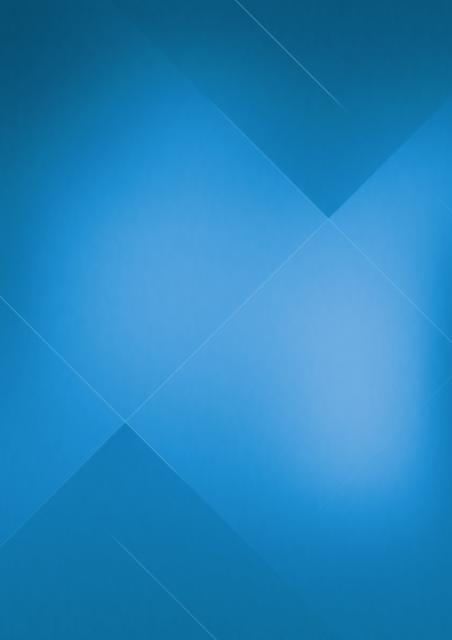
This background is drawn by a Shadertoy shader. Its source:

```glsl
// Soft blue glows crossed by diagonal folds and fine bright lines.

const vec3 DEEP = vec3(0.02, 0.29, 0.42);
const vec3 TEAL = vec3(0.04, 0.36, 0.52);
const vec3 OCEAN = vec3(0.05, 0.44, 0.63);
const vec3 AZURE = vec3(0.07, 0.49, 0.73);
const vec3 SKY = vec3(0.12, 0.56, 0.82);
const vec3 PALE = vec3(0.27, 0.62, 0.86);
const vec3 MIST = vec3(0.40, 0.67, 0.88);

// Positions of the folds along the two diagonals
const float UPPER_FOLD = 1.171;
const float LOWER_FOLD = 0.537;
const float RISING_FOLD = 0.145;

float hash(vec2 p) {
    return fract(sin(dot(p, vec2(127.1, 311.7))) * 43758.5453);
}

float valueNoise(vec2 p) {
    vec2 cell = floor(p), f = fract(p);
    f = f * f * (3.0 - 2.0 * f);
    float low = mix(hash(cell), hash(cell + vec2(1, 0)), f.x);
    float high = mix(hash(cell + vec2(0, 1)), hash(cell + vec2(1, 1)), f.x);
    return mix(low, high, f.y);
}

float glow(vec2 p, vec2 center, vec2 radii) {
    vec2 q = (p - center) / radii;
    return exp(-dot(q, q));
}

// Colour ramp: tone runs from -1 (deep) to 5 (mist)
vec3 ramp(float tone) {
    vec3 color = mix(DEEP, TEAL, clamp(tone + 1.0, 0.0, 1.0));
    color = mix(color, OCEAN, clamp(tone, 0.0, 1.0));
    color = mix(color, AZURE, clamp(tone - 1.0, 0.0, 1.0));
    color = mix(color, SKY, clamp(tone - 2.0, 0.0, 1.0));
    color = mix(color, PALE, clamp(tone - 3.0, 0.0, 1.0));
    return mix(color, MIST, clamp(tone - 4.0, 0.0, 1.2));
}

// Shadow in the corner where both signed distances are positive
float wedge(float a, float b, float px) {
    float inside = smoothstep(-px, px, min(a, b));
    return inside * exp(-5.0 * length(vec2(a, b)));
}

// Thin line at distance d, limited to the span from start to end
float stroke(float d, float along, float start, float end, float px) {
    float width = max(0.0012, 0.7 * px);
    float span = smoothstep(start - 0.02, start + 0.02, along)
               * smoothstep(end + 0.02, end - 0.02, along);
    return span * exp(-d * d / (width * width)) * 0.0012 / width;
}

float lightField(vec2 p) {
    float tone = -0.1 + 2.4 * smoothstep(1.05, 0.62, p.y);
    tone -= 1.3 * smoothstep(0.3, -0.05, p.y);
    // Bright glows
    tone += 2.0 * glow(p, vec2(0.25, 0.55), vec2(0.20, 0.24));
    tone += 2.5 * glow(p, vec2(0.56, 0.47), vec2(0.17, 0.22));
    tone += 0.9 * glow(p, vec2(0.56, 0.30), vec2(0.11, 0.11));
    tone += 0.9 * glow(p, vec2(0.70, 0.73), vec2(0.15, 0.12));
    tone += 0.8 * glow(p, vec2(0.31, 0.82), vec2(0.12, 0.11));
    // Shaded sides
    tone -= 1.1 * glow(p, vec2(0.0, 0.83), vec2(0.17, 0.25));
    tone -= 0.9 * glow(p, vec2(0.0, 0.57), vec2(0.07, 0.20));
    tone -= 1.5 * glow(p, vec2(0.72, 0.42), vec2(0.06, 0.22));
    return tone;
}

void mainImage(out vec4 fragColor, in vec2 fragCoord) {
    float px = 1.0 / iResolution.y;
    vec2 p = fragCoord * px;
    float falling = p.x + p.y;
    float rising = p.y - p.x;
    float upper = (falling - UPPER_FOLD) * 0.7071;
    float lower = (falling - LOWER_FOLD) * 0.7071;
    float cross = (rising - RISING_FOLD) * 0.7071;

    // Folded sheets
    float tone = lightField(p);
    tone -= 1.4 * wedge(upper, cross, px);
    tone -= 1.2 * wedge(-lower, -cross, px);
    tone += 0.15 * smoothstep(px, -px, cross) * glow(p, vec2(0.42, 0.5), vec2(0.25));
    tone += 0.14 * (valueNoise(p * vec2(150.0, 70.0)) - 0.5);
    vec3 color = ramp(tone);

    // Bright creases and short accents
    float shine = 0.7 * stroke(upper, p.x, 0.34, 0.8, px);
    shine += 0.9 * stroke(lower, p.x, -0.1, 0.28, px);
    shine += 0.35 * stroke(cross, p.x, -0.1, 0.20, px);
    shine += 0.8 * stroke(cross, p.x, 0.20, 0.51, px);
    shine += stroke((falling - 1.368) * 0.7071, p.x, 0.3, 0.53, px);
    shine += 0.7 * stroke((falling - 0.338) * 0.7071, p.x, 0.18, 0.4, px);
    shine += 0.2 * stroke((rising + 0.294) * 0.7071, p.x, 0.49, 0.8, px);
    shine += 0.4 * stroke((falling - 1.376) * 0.7071, p.x, 0.685, 0.8, px);
    color = mix(color, vec3(0.60, 0.84, 0.96), 0.27 * shine);

    // Fine grain
    color += 0.006 * (hash(floor(p * 512.0)) - 0.5);
    fragColor = vec4(color, 1.0);
}
```
